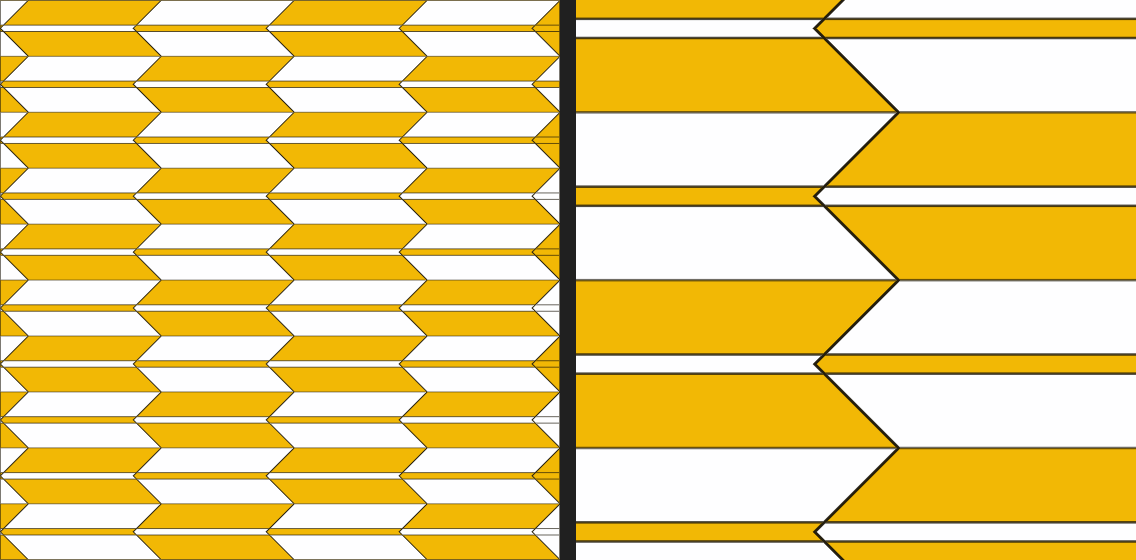
Left, the full canvas; right, a detail of the centre.
A WebGL 1 fragment shader for this pattern:

```glsl
precision highp float;
// Ten rows of slanted two-colour panels that interlock along zigzag seams.
// A thin strip of swapped colour runs through the middle of each row; panel
// signs of +1 or -1 are multiplied together, then the outlines are inked over.

uniform vec2 u_resolution;

#define ROWS 10.0
#define ROW_PITCH 0.0999
#define COLUMN_PITCH 0.2374
#define LAST_COLUMN 4.0
#define STRIP_HALF 0.0057
#define INSET 0.0006
#define SEAM_WIDTH 0.0017
#define RULE_WIDTH 0.0015
#define GOLD vec3(0.95, 0.72, 0.02)
#define PAPER vec3(0.995, 0.995, 1.0)
#define INK vec3(0.10, 0.08, 0.03)

// Coverage of a line of the given width at distance d from its centre.
float lineCoverage(float d, float width, float pixel) {
  return clamp((0.5 * width - abs(d)) / pixel + 0.5, 0.0, 1.0);
}

// Smooth sign of a distance, crossing zero over one pixel.
float softSign(float d, float pixel) {
  return clamp(2.0 * d / pixel, -1.0, 1.0);
}

// +1 for even cells, -1 for odd cells.
float paritySign(float cell) {
  return 1.0 - 2.0 * mod(cell, 2.0);
}

void main() {
  vec2 uv = gl_FragCoord.xy / u_resolution;
  float pixel = 1.0 / min(u_resolution.x, u_resolution.y);
  vec2 p = vec2(uv.x, 1.0 - uv.y) - INSET;

  // Rows, counted from the top
  float row = clamp(floor(p.y / ROW_PITCH), 0.0, ROWS - 1.0);
  float fromMiddle = abs(p.y - (row + 0.5) * ROW_PITCH);
  float toRowEdge = 0.5 * ROW_PITCH - fromMiddle;

  // Columns sheared at 45 degrees, mirrored about the row middle
  float sheared = p.x - fromMiddle;
  float column = floor(sheared / COLUMN_PITCH);
  float local = sheared - column * COLUMN_PITCH;
  float toSeam = min(local, COLUMN_PITCH - local) * 0.7071;

  // The strip swaps colour, except in the cut-off column at the right,
  // where only the second row keeps the swap
  float toStrip = fromMiddle - STRIP_HALF;
  float stripSign = softSign(toStrip, pixel);
  if (column >= LAST_COLUMN && abs(row - 1.0) > 0.5) stripSign = 1.0;

  float panel = paritySign(column + row) * stripSign
              * softSign(toSeam, pixel) * softSign(toRowEdge, pixel);
  vec3 color = mix(PAPER, GOLD, 0.5 + 0.5 * panel);

  // Outlines: pale row rules, darker strip rules, black seams, outer frame
  float frame = min(min(uv.x, 1.0 - uv.x), min(uv.y, 1.0 - uv.y));
  float ink = 0.62 * lineCoverage(toRowEdge, RULE_WIDTH, pixel);
  ink = max(ink, 0.78 * lineCoverage(toStrip, RULE_WIDTH, pixel));
  ink = max(ink, 0.95 * lineCoverage(toSeam, SEAM_WIDTH, pixel));
  ink = max(ink, 0.75 * lineCoverage(frame - INSET, RULE_WIDTH, pixel));

  gl_FragColor = vec4(mix(color, INK, ink), 1.0);
}
```
